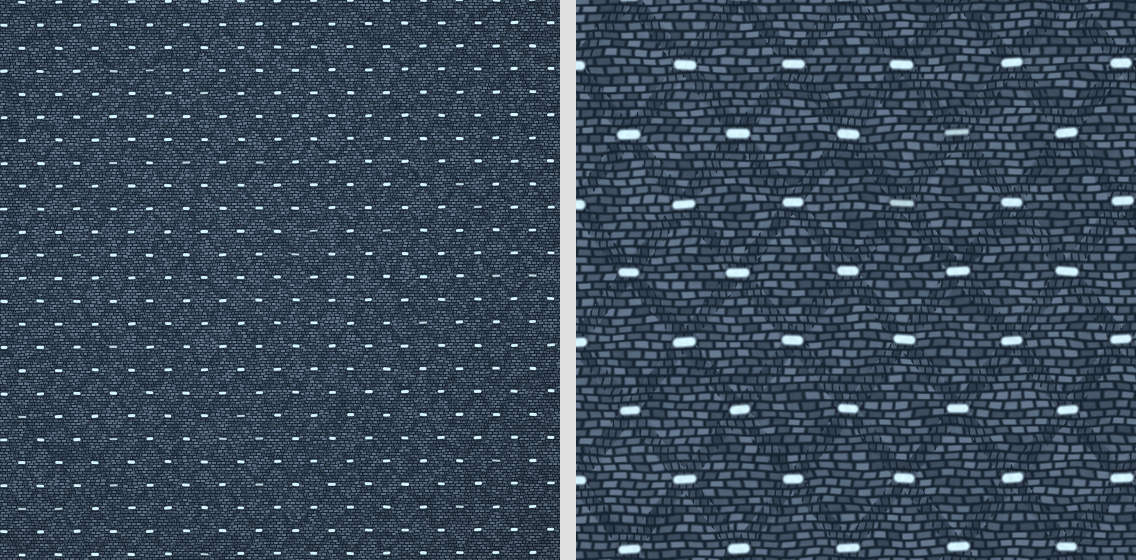
Left, the full canvas; right, a detail of the centre.
Reproduce this texture procedurally as a three.js fragment shader.

```glsl
// Dark blue woven upholstery with a faint diamond lattice and pale dash stitches.
varying vec2 vUv;

#define REPEATS vec2(15.36, 12.16)     // lattice periods across and up, two dash rows each
#define ORIGIN vec2(0.0397, 0.0091)    // centre of the first dash
#define SLANT 0.005                    // rise of the rows from left to right
#define DASH vec2(0.0071, 0.0031)      // half length and half thickness
#define STITCHES vec2(7.0, 16.0)       // ground stitches per lattice period
#define BAND 0.085                     // half width of the diamond lines
#define SOFT 0.0011                    // edge softness
#define GROOVE vec3(0.085, 0.135, 0.185)
#define YARN vec3(0.36, 0.43, 0.51)
#define DASH_EDGE vec3(0.56, 0.67, 0.76)
#define DASH_CORE vec3(0.84, 0.96, 0.99)

float hash(vec2 p) {
  vec3 q = fract(vec3(p.xyx) * 0.1031);
  q += dot(q, q.yzx + 33.33);
  return fract((q.x + q.y) * q.z);
}

vec2 gradient(vec2 cell) {
  float angle = 6.28318 * hash(cell);
  return vec2(cos(angle), sin(angle));
}

// Gradient noise, roughly -0.7 to 0.7
float noise(vec2 p) {
  vec2 i = floor(p), f = fract(p);
  vec2 u = f * f * f * (f * (f * 6.0 - 15.0) + 10.0);
  vec2 e = vec2(1.0, 0.0);
  float low = mix(dot(gradient(i), f), dot(gradient(i + e.xy), f - e.xy), u.x);
  float high = mix(dot(gradient(i + e.yx), f - e.yx), dot(gradient(i + e.xx), f - e.xx), u.x);
  return mix(low, high, u.y);
}

// Height of the short horizontal ground stitches, 0 in grooves to about 1 on yarn
float weave(vec2 lattice, float band) {
  vec2 s = lattice * STITCHES;
  s += 0.45 * vec2(noise(s * 0.31), noise(s * 0.37 + 40.0));
  float row = floor(s.y);
  s.x = s.x * (1.0 + band) + 0.5 * mod(row, 2.0) + 0.35 * hash(vec2(row, 7.0));
  vec2 f = abs(fract(s) - 0.5);
  float bump = (1.0 - smoothstep(0.2, 0.5, f.y)) * (1.0 - smoothstep(0.28, 0.5, f.x));
  return bump * mix(0.45, 1.15, hash(floor(s) + 60.0));
}

// Signed distance to a horizontal pill
float pill(vec2 p, vec2 halfSize) {
  return length(vec2(max(abs(p.x) - halfSize.x + halfSize.y, 0.0), p.y)) - halfSize.y;
}

void main() {
  // Slightly uneven cloth
  vec2 p = vUv - ORIGIN;
  p.y -= SLANT * vUv.x;
  p += 0.001 * vec2(noise(vUv * 6.0), noise(vUv * 5.0 + 20.0));
  vec2 lattice = p * REPEATS;

  // Diagonal axes: lines cross at each dash
  vec2 diagonal = vec2(lattice.x + lattice.y, lattice.x - lattice.y);
  vec2 id = floor(diagonal + 0.5);
  vec2 toLine = abs(diagonal - id);
  float edge = min(toLine.x, toLine.y);

  // Ground weave, with finer and darker stitches on the diamond lines
  float height = weave(lattice, step(edge, BAND));
  height *= mix(0.7, 1.06, smoothstep(BAND * 0.4, BAND * 1.4, edge));
  height += 0.1 * noise(vUv * vec2(190.0, 260.0)) + 0.06 * noise(vUv * 24.0);
  vec3 color = mix(GROOVE, YARN, clamp(height, 0.0, 1.1));

  // Broad light, falling off to the lower right
  vec2 fromLight = vUv - vec2(0.38, 0.62);
  color *= 1.05 - 0.24 * dot(fromLight, fromLight);

  // Dashes with small differences in place, size and brightness
  vec2 center = 0.5 * vec2(id.x + id.y, id.x - id.y);
  vec2 q = (lattice - center) / REPEATS;
  float chance = hash(id + 110.0);
  q += 0.0013 * (vec2(hash(id + 130.0), hash(id + 170.0)) - 0.5);
  q.y -= q.x * 0.16 * (hash(id + 210.0) - 0.5);
  float worn = step(0.92, chance);
  vec2 size = DASH * vec2(mix(0.88, 1.06, chance), mix(0.88, 1.05, hash(id + 250.0)) - 0.25 * worn);
  float d = pill(q, size);
  color *= 1.0 - 0.3 * (1.0 - smoothstep(0.0, 0.0025, d));
  vec3 thread = mix(DASH_CORE, DASH_EDGE, smoothstep(-0.0016, 0.0002, d));
  thread *= 1.0 - 0.13 * worn + 0.06 * noise(vUv * 300.0);
  color = mix(color, thread, 1.0 - smoothstep(-SOFT, SOFT, d));

  gl_FragColor = vec4(color, 1.0);
}
```
